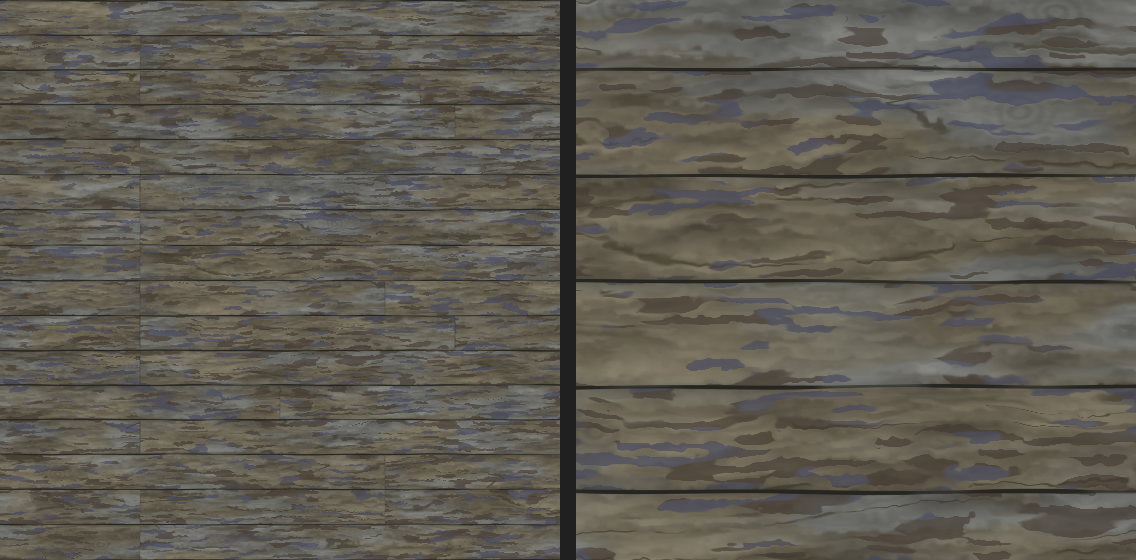
Left, the full canvas; right, a detail of the centre.
A WebGL 1 fragment shader for this texture:

```glsl
precision highp float;
uniform vec2 u_resolution;

const float ROWS = 16.0;
const float SEAM_HALF_WIDTH = 0.0010;
const float JOINT_HALF_WIDTH = 0.0007;
const float SEAM_WANDER = 0.0004;
const float GRAIN_WARP = 0.009;
const float RAGGEDNESS = 0.0045;
const float GRAIN_CONTRAST = 1.35;
const float FLECK_AMOUNT = 0.6;
const float CRACK_AMOUNT = 0.6;
const vec3 DARK_WOOD = vec3(0.27, 0.25, 0.215);
const vec3 LIGHT_WOOD = vec3(0.50, 0.485, 0.425);
const vec3 COOL_GREY = vec3(0.42, 0.44, 0.455);
const vec3 WARM_TAN = vec3(0.46, 0.41, 0.31);
const vec3 CRACK_BROWN = vec3(0.22, 0.20, 0.15);
const vec3 FLECK_BLUE = vec3(0.27, 0.28, 0.38);
const vec3 FLECK_BROWN = vec3(0.26, 0.22, 0.19);
const vec3 SEAM_COLOR = vec3(0.15, 0.145, 0.125);

float hash(vec2 p) {
  return fract(sin(dot(p, vec2(127.1, 311.7))) * 43758.55);
}

vec2 hash2(vec2 p) {
  return vec2(hash(p), hash(p + 17.3));
}

// Cellular noise with the cell values blended smoothly
float softCells(vec2 p) {
  vec2 cell = floor(p);
  vec2 f = p - cell;
  float sum = 0.0;
  float total = 0.0;
  for (int j = -1; j <= 1; j++) {
    for (int i = -1; i <= 1; i++) {
      vec2 offset = vec2(float(i), float(j));
      vec2 id = cell + offset;
      vec2 d = offset + 0.2 + 0.6 * hash2(id) - f;
      float weight = exp(-6.0 * dot(d, d));
      sum += weight * hash(id + 9.1);
      total += weight;
    }
  }
  return sum / total;
}

float line(float dist, float halfWidth, float px) {
  return 1.0 - smoothstep(halfWidth - px, halfWidth + px, abs(dist));
}

void main() {
  vec2 uv = gl_FragCoord.xy / u_resolution;
  float px = 0.6 / u_resolution.y;

  // Planks with slightly uneven seams
  float y = uv.y + SEAM_WANDER * (sin(uv.y * 37.0 + uv.x * 13.0) + sin(uv.y * 61.0 - uv.x * 41.0));
  y += 0.0012 * sin(uv.y * 90.0);
  float row = floor(y * ROWS);
  float v = fract(y * ROWS);
  float seamDist = (0.5 - abs(v - 0.5)) / ROWS;

  // Butt joints: a common one on the left, an occasional one further right
  float hasLeft = step(hash(vec2(row, 2.0)), 0.75);
  float hasRight = step(hash(vec2(row, 5.0)), 0.4);
  float rightX = 0.5 + 0.0625 * floor(hash(vec2(row, 8.0)) * 6.0);
  float board = hasLeft * step(0.25, uv.x) + 2.0 * hasRight * step(rightX, uv.x);
  vec2 seed = 40.0 * hash2(vec2(row, board + 11.0));
  float boardTone = hash(vec2(board, row + 3.0)) - 0.5;

  // Fine blotches also roughen the outlines of every mark
  float mottle = softCells(uv * vec2(95.0, 190.0));
  float grit = softCells(uv * vec2(210.0, 270.0) + 5.0);
  float ragged = RAGGEDNESS * (0.6 * mottle + 0.4 * grit - 0.5);

  // Rare knots with oval rings
  vec2 knotCell = vec2(floor(uv.x * 4.0), row);
  vec2 knot = vec2(0.25, 0.35) + vec2(0.5, 0.3) * hash2(knotCell + 21.0);
  vec2 toKnot = (vec2(fract(uv.x * 4.0), v) - knot) * vec2(0.16, 1.0 / ROWS);
  float radius = length(toKnot) + 0.6 * ragged;
  float knotMask = step(0.9, hash(knotCell + 6.0)) * (1.0 - smoothstep(0.004, 0.018, radius));
  float rings = 0.5 + 0.5 * sin(radius * 1300.0);

  // Grain from broad patches to fibers
  float patches = softCells(uv * vec2(12.0, 44.0) + seed);
  vec2 g = vec2(uv.x + 2.0 * ragged, y + GRAIN_WARP * (patches - 0.5) + ragged);
  float streaks = softCells(g * vec2(15.0, 130.0) + seed);
  float fibers = softCells(g * vec2(50.0, 270.0) + seed);
  float grain = 0.27 * patches + 0.31 * streaks + 0.24 * fibers + 0.10 * mottle + 0.08 * grit;
  float tone = 0.58 + GRAIN_CONTRAST * (grain - 0.5) + 0.10 * boardTone;
  tone = mix(tone, 0.3 + 0.35 * rings, 0.45 * knotMask);
  vec3 color = mix(DARK_WOOD, LIGHT_WOOD, clamp(tone, 0.0, 1.0));

  // Cool weathering and warm stains with chipped outlines
  float weather = softCells((uv + ragged) * vec2(9.0, 38.0) + seed.yx);
  float region = softCells(uv * vec2(4.0, 5.0) + 3.0);
  float chip = weather + 0.35 * (streaks - 0.5) + 0.2 * (region - 0.5);
  float cool = smoothstep(0.52, 0.78, chip);
  float warm = smoothstep(0.46, 0.22, chip);
  color = mix(color, COOL_GREY * (0.62 + 0.66 * tone), 0.5 * cool);
  color = mix(color, WARM_TAN * (0.6 + 0.66 * tone), 0.32 * warm);

  // Ragged cracks along the grain
  float crackField = softCells(g * vec2(5.0, 66.0) + seed + 7.0);
  float crack = 1.0 - smoothstep(0.01, 0.06, abs(crackField - 0.5));
  crack *= smoothstep(0.46, 0.62, softCells(g * vec2(13.0, 34.0) + seed + 15.0));
  crack *= smoothstep(0.25, 0.5, 0.6 * fibers + 0.4 * mottle);
  color = mix(color, CRACK_BROWN, CRACK_AMOUNT * crack);

  // Broken dashes of old paint and dirt, grouped in streaks
  float dash = softCells(g * vec2(34.0, 215.0) + seed + 23.0);
  float group = softCells(uv * vec2(8.0, 48.0) + seed + 37.0);
  float fleck = smoothstep(0.64, 0.74, dash + 0.3 * (group - 0.5));
  float hue = softCells(uv * vec2(24.0, 90.0) + seed + 51.0);
  vec3 fleckColor = mix(FLECK_BLUE, FLECK_BROWN, smoothstep(0.4, 0.56, hue));
  color = mix(color, fleckColor, FLECK_AMOUNT * fleck);

  // Edge shading, seams and joints
  color *= 1.0 - 0.12 * exp(-seamDist / 0.003);
  float wear = softCells(vec2(uv.x * 17.0, floor(y * ROWS + 0.5) * 3.0));
  float seam = line(seamDist, SEAM_HALF_WIDTH * (0.7 + 0.6 * wear), px);
  seam *= 0.6 + 0.4 * smoothstep(0.2, 0.6, wear);
  float joint = max(hasLeft * line(uv.x - 0.25, JOINT_HALF_WIDTH, px),
                    hasRight * line(uv.x - rightX, JOINT_HALF_WIDTH, px));
  joint *= (0.15 + 0.45 * hash(vec2(row, 14.0))) * (0.5 + mottle);
  color = mix(color, SEAM_COLOR, clamp(max(seam, joint), 0.0, 1.0));
  gl_FragColor = vec4(color, 1.0);
}
```
